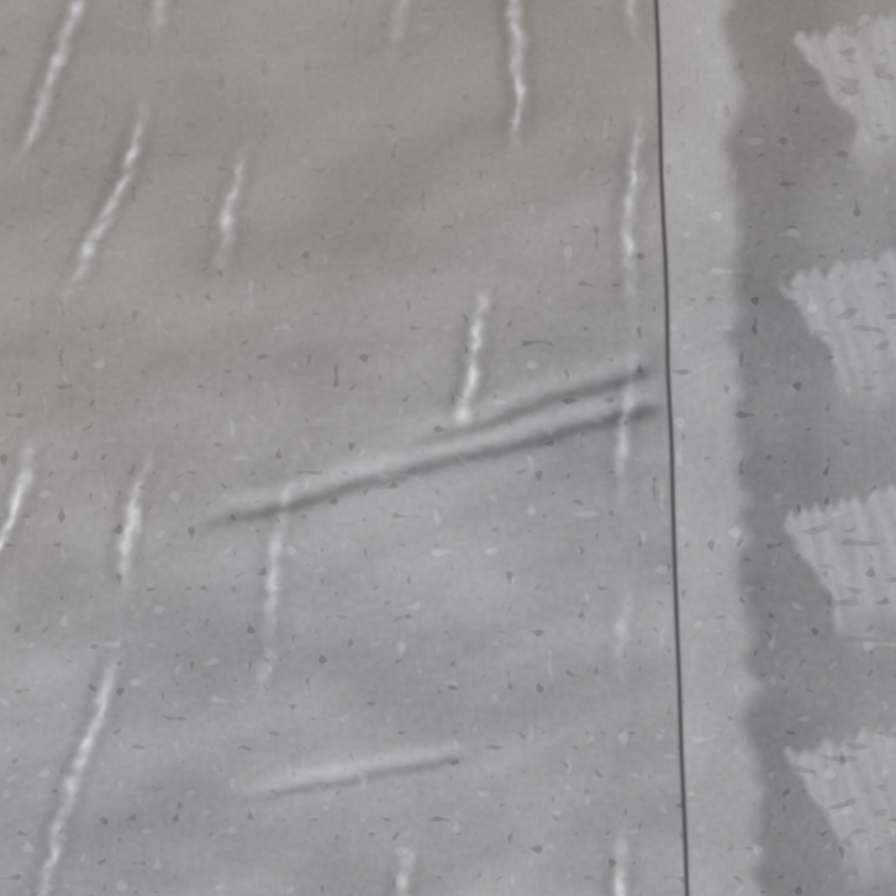
Give the GLSL for this texture, as a three.js fragment shader.

```glsl
// Weathered grey concrete with trowel ridges, slanted creases, a joint and scalloped sweeps.
varying vec2 vUv;

const vec3 WARM_TINT = vec3(0.008, -0.002, -0.012);
const vec3 COOL_TINT = vec3(0.002, -0.004, 0.003);
const float RIDGE_COUNT = 6.0;

float hash(vec2 p) {
  vec3 q = fract(p.xyx * vec3(0.1031, 0.103, 0.0973));
  q += dot(q, q.yzx + 33.33);
  return fract((q.x + q.y) * q.z);
}

vec2 gradientAt(vec2 cell) {
  float angle = 6.2832 * hash(cell);
  return vec2(cos(angle), sin(angle));
}

float noise(vec2 p) {
  vec2 i = floor(p), f = fract(p);
  vec2 u = f * f * f * (f * (f * 6.0 - 15.0) + 10.0);
  vec2 e = vec2(1.0, 0.0);
  float low = mix(dot(gradientAt(i), f), dot(gradientAt(i + e), f - e), u.x);
  float high = mix(dot(gradientAt(i + e.yx), f - e.yx), dot(gradientAt(i + e.xx), f - e.xx), u.x);
  return mix(low, high, u.y);
}

float fbm(vec2 p) {
  float sum = 0.0, amplitude = 0.6;
  for (int k = 0; k < 5; k++) {
    sum += amplitude * noise(p);
    p = mat2(1.6, 1.2, -1.2, 1.6) * p + 3.7;
    amplitude *= 0.55;
  }
  return sum;
}

float bump(float x, float width) {
  return exp(-x * x / (width * width));
}

// Broken, beaded ridge that drifts to the left on its way down.
float ridge(vec2 p, float index) {
  float depth = 1.0 - p.y;
  float t = index / (RIDGE_COUNT - 1.0);
  float center = 0.07 + 0.63 * t - 0.33 * (1.0 - t * t) * depth;
  center += 0.035 * noise(vec2(index * 7.3 + 0.37, depth * 4.5));
  center += 0.007 * noise(vec2(index * 5.1 + 0.61, depth * 32.0));
  float across = p.x - center + 0.004 * noise(p * 75.0);
  float presence = smoothstep(-0.2, 0.2, noise(vec2(index * 3.7 + 0.43, depth * 5.0 + 1.3)));
  float beads = 0.75 + 1.1 * noise(vec2(p.x * 35.0 + index * 9.0, depth * 55.0));
  float width = 0.0065 + 0.004 * noise(vec2(index * 2.3 + 0.2, depth * 14.0));
  float light = 0.18 * max(beads, 0.0) * bump(across, width);
  float shade = 0.045 * bump(across + 0.014, 0.008) + 0.03 * bump(across - 0.015, 0.007);
  return presence * (light - shade);
}

// Straight fold from a to b: dark below, lit above, fading at both ends.
float crease(vec2 p, vec2 a, vec2 b, float width) {
  float len = distance(a, b);
  vec2 dir = (b - a) / len;
  float along = dot(p - a, dir);
  float across = dot(p - a, vec2(-dir.y, dir.x));
  across += 0.008 * noise(vec2(along * 12.0, a.y * 20.0)) + 0.003 * noise(p * 55.0);
  float fade = smoothstep(0.0, 0.1, along) * (1.0 - smoothstep(len - 0.03, len, along));
  return fade * (0.6 * bump(across - 2.4 * width, 1.5 * width) - bump(across, width));
}

// Scalloped sweeps repeated down the right side; returns coverage.
float sweep(vec2 p) {
  float row = (1.0 - p.y - 0.04 + 0.25 * (p.x - 0.87)) / 0.265;
  float t = fract(row);
  float edge = 0.875 + 0.065 * smoothstep(0.0, 0.5, t) + 0.03 * noise(vec2(floor(row) * 1.7 + 0.4, 0.6));
  edge += 0.012 * noise(vec2(row * 9.0, 2.4));
  float inside = smoothstep(edge - 0.004, edge + 0.008, p.x);
  float top = smoothstep(0.0, 0.06, t + 0.1 * noise(vec2(p.x * 70.0, row)));
  float bottom = 1.0 - smoothstep(0.45, 0.75, t + 0.12 * noise(p * 25.0));
  return inside * top * bottom;
}

// Sparse grains taken from the peaks of fine noise.
float grains(vec2 p, float frequency, float threshold) {
  return smoothstep(threshold, threshold + 0.2, noise(p * frequency));
}

void main() {
  vec2 p = vUv;
  float depth = 1.0 - p.y;
  float joint = 0.732 + 0.034 * depth + 0.002 * noise(vec2(depth * 9.0, 0.5));
  float slab = smoothstep(joint - 0.002, joint + 0.002, p.x);
  float roughness = mix(0.35, 1.0, smoothstep(0.15, 0.6, depth + 0.25 * p.x));

  // Stained slab on the left with its ridges and creases.
  vec2 smear = mat2(0.96, -0.27, 0.27, 0.96) * p;
  float left = 0.572 + 0.035 * smoothstep(0.2, 0.75, depth + 0.2 * p.x);
  left += (0.05 + 0.07 * roughness) * fbm(smear * vec2(4.0, 8.0) + 2.3);
  for (float i = 0.0; i < RIDGE_COUNT; i++) left += ridge(p, i);
  left += 0.12 * crease(p, vec2(0.2, 0.405), vec2(0.75, 0.547), 0.008);
  left += 0.1 * crease(p, vec2(0.42, 0.487), vec2(0.74, 0.59), 0.008);
  left += 0.08 * crease(p, vec2(0.24, 0.1), vec2(0.53, 0.155), 0.006);

  // Pale strip, dark band and brushed sweeps on the right.
  float bandEdge = joint + 0.078 + 0.022 * noise(vec2(depth * 28.0, p.x * 9.0));
  float band = smoothstep(bandEdge - 0.012, bandEdge + 0.016, p.x);
  float bandTone = 0.505 + 0.05 * smoothstep(0.88, 0.98, p.x);
  float brush = noise(vec2((p.x + 0.25 * p.y) * 85.0, p.y * 14.0));
  float dashes = grains(vec2(p.x * 0.4, p.y), 75.0, 0.22);
  float right = mix(0.635, bandTone, band) + 0.07 * fbm(p * 8.0 + 5.1);
  right = mix(right, 0.635 + 0.055 * brush - 0.06 * dashes, sweep(p));
  float tone = mix(left, right, slab);

  // Pits, pale chips and fine grain, then the dark joint.
  tone -= 0.09 * roughness * grains(p + 0.31, 62.0, 0.36);
  tone += 0.06 * roughness * grains(p + 0.73, 48.0, 0.36);
  tone += 0.022 * roughness * noise(p * 95.0) + 0.016 * noise(p * 170.0);
  tone = mix(tone, 0.31, 0.88 * bump(p.x - joint, 0.0028));

  float warmth = (1.0 - smoothstep(0.3, 0.8, depth + 0.5 * p.x)) * (1.0 - smoothstep(0.58, 0.68, tone));
  gl_FragColor = vec4(tone + mix(COOL_TINT, WARM_TINT, warmth), 1.0);
}
```
